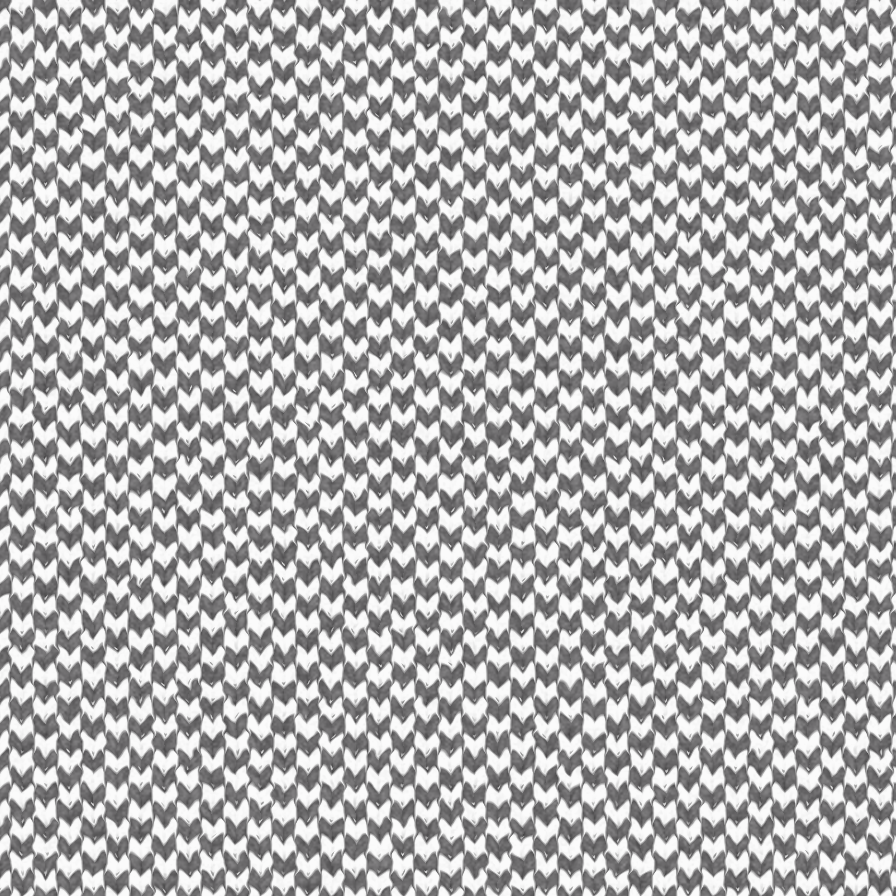
A WebGL 2 fragment shader for this texture:

```glsl
#version 300 es
precision highp float;

uniform vec2 u_resolution;
out vec4 fragColor;

const float PI = 3.14159265;
const vec2 STITCHES = vec2(37.6, 52.0);    // columns and rows on the canvas
const vec2 PHASE = vec2(0.42, 0.24);
const vec2 EDGE_SOFTNESS = vec2(0.05, 0.10);
const float V_DEPTH = 0.62;                // drop of the V at the stitch centre
const float SHOULDER = 0.78;               // where a leg is highest, 0 centre to 1 side
const float SHOULDER_DROP = 0.30;
const vec2 WOBBLE = vec2(0.16, 0.26);      // hand-made irregularity of the outlines
const float DOT_RADIUS = 0.058;
const float DOT_CHANCE = 0.65;
const vec3 DARK_WOOL = vec3(0.395, 0.39, 0.395);
const vec3 LIGHT_WOOL = vec3(0.985);
const vec3 DOT_ON_DARK = vec3(0.86);
const vec3 DOT_ON_LIGHT = vec3(0.40);

float hash(vec2 p) {
    return fract(sin(dot(p, vec2(127.1, 311.7))) * 43758.5453);
}

float noise(vec2 p) {
    vec2 i = floor(p), f = fract(p);
    f = f * f * (3.0 - 2.0 * f);
    return mix(mix(hash(i), hash(i + vec2(1, 0)), f.x),
               mix(hash(i + vec2(0, 1)), hash(i + vec2(1, 1)), f.x), f.y);
}

// Soft square wave: +1 in even cells, -1 in odd cells
float softSquare(float t, float softness) {
    return clamp(sin(PI * t) / (PI * softness), -1.0, 1.0);
}

// Height of a row outline: a V with rounded shoulders
float outlineHeight(float side) {
    float rise = V_DEPTH * smoothstep(-0.25, SHOULDER, side);
    return rise - SHOULDER_DROP * smoothstep(SHOULDER, 1.0, side) - 0.5 * V_DEPTH;
}

void main() {
    vec2 uv = gl_FragCoord.xy / u_resolution;
    vec2 grid = uv * STITCHES - PHASE;
    vec2 softness = max(EDGE_SOFTNESS, STITCHES / u_resolution);

    // Uneven yarn outlines
    vec2 wobble = vec2(noise(grid * vec2(1.0, 2.3)), noise(grid * vec2(2.6, 1.3) + 71.0)) - 0.5;
    vec2 knit = grid + WOBBLE * wobble;
    float side = abs(fract(knit.x) - 0.5) * 2.0;
    knit.y -= outlineHeight(side);

    // Alternating yarns
    vec2 cell = floor(knit);
    vec2 local = fract(knit);
    float wave = softSquare(knit.x, softness.x) * softSquare(knit.y, softness.y);
    float darkness = 0.5 + 0.5 * wave;

    // Fibres slant along each leg, with creases at the centre and sides
    float lean = sign(local.x - 0.5);
    vec2 fibreAt = vec2(grid.x * 7.0 - lean * grid.y * 2.5, grid.y * 3.0);
    float fibre = noise(fibreAt + cell * 5.3) - 0.5;
    float grain = noise(grid * vec2(9.0, 7.0) + 19.0) - 0.5;
    float crease = (1.0 - smoothstep(0.0, 0.22, side)) * smoothstep(0.9, 0.2, local.y);
    float seam = smoothstep(0.82, 1.0, side);
    float rim = 1.0 - smoothstep(0.0, 0.22, min(local.y, 1.0 - local.y));
    float legGlow = sin(PI * side) * sin(PI * local.y);

    vec3 dark = DARK_WOOL + 0.13 * fibre + 0.08 * grain + 0.055 * legGlow
              - 0.05 * crease - 0.05 * seam;
    float patchiness = smoothstep(0.5, 0.9, noise(grid * 3.1 + 43.0));
    vec3 light = LIGHT_WOOL + 0.04 * min(fibre + grain, 0.0) - 0.12 * crease * patchiness
               - 0.17 * seam * (0.5 + fibre) - 0.06 * rim - 0.04 * crease;
    vec3 color = mix(light, dark, darkness);

    // Small gap at the foot of many stitches, showing the other yarn
    float seed = hash(cell + 7.0);
    vec2 foot = vec2(0.5, 0.27) + 0.12 * (vec2(hash(cell + 23.0), hash(cell + 51.0)) - 0.5);
    vec2 fromFoot = (local - foot) * vec2(1.0, STITCHES.x / STITCHES.y);
    float blur = max(0.035, STITCHES.x / u_resolution.x * 0.6);
    float gap = 1.0 - smoothstep(DOT_RADIUS - blur, DOT_RADIUS + blur, length(fromFoot));
    gap *= step(seed, DOT_CHANCE) * (0.4 + 0.6 * hash(cell + 89.0));
    vec3 gapColor = mix(DOT_ON_LIGHT, DOT_ON_DARK, darkness);
    color = mix(color, gapColor, gap * mix(0.65, 1.0, darkness));

    fragColor = vec4(clamp(color, 0.0, 1.0), 1.0);
}
```
